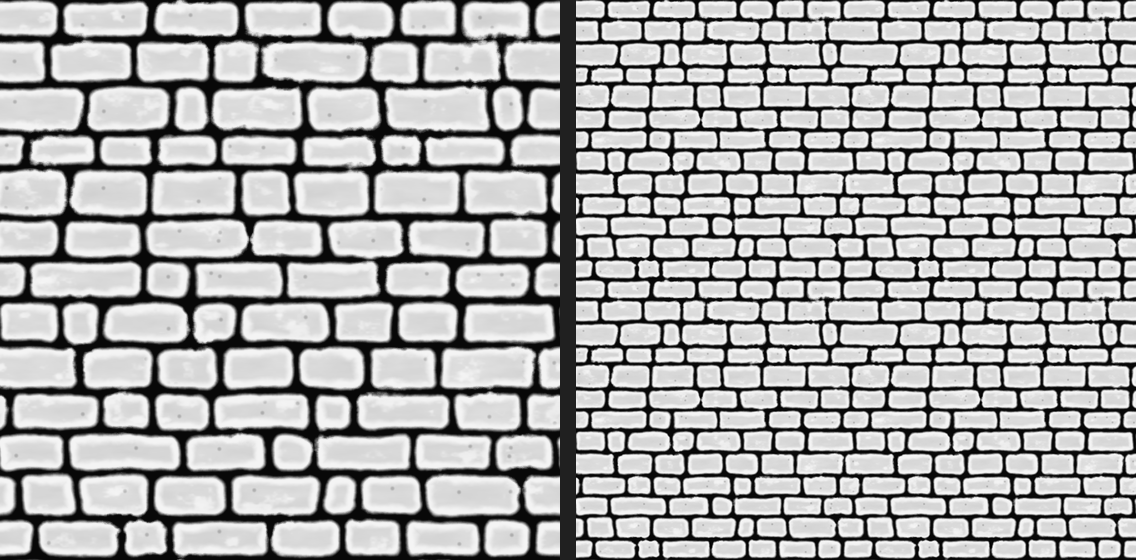
Left: one tile. Right: repeated 2 by 2.
Reproduce this texture map procedurally as a WebGL 2 fragment shader.

```glsl
#version 300 es
precision highp float;
// Seamless greyscale wall of worn, rounded stone blocks in thirteen uneven courses.

uniform vec2 u_resolution;
out vec4 fragColor;

const float COURSES = 13.0;
const float MORTAR = 0.03;
const float RIM = 0.955;
const float FACE = 0.85;

float hash(vec2 p) {
  return fract(sin(dot(p, vec2(127.1, 311.7))) * 43758.5453);
}

// Value noise that wraps after a whole number of cells
float wrapNoise(vec2 uv, vec2 cells, float seed) {
  vec2 p = uv * cells;
  vec2 i = floor(p);
  vec2 f = p - i;
  f = f * f * (3.0 - 2.0 * f);
  vec2 a = mod(i, cells) + seed;
  vec2 b = mod(i + 1.0, cells) + seed;
  return mix(mix(hash(a), hash(vec2(b.x, a.y)), f.x),
             mix(hash(vec2(a.x, b.y)), hash(b), f.x), f.y);
}

float wrapFbm(vec2 uv, vec2 cells, float seed) {
  float sum = 0.0;
  float weight = 0.53;
  for (int octave = 0; octave < 4; octave++) {
    sum += weight * wrapNoise(uv, cells, seed);
    cells *= 2.0;
    seed += 17.0;
    weight *= 0.5;
  }
  return sum;
}

// Position of a joint, shifted at random from its even spacing
float joint(float index, float count, float seed, float jitter) {
  return index + jitter * (hash(vec2(mod(index, count), seed)) - 0.5);
}

// Index, start and end of the uneven span that holds x
vec3 findSpan(float x, float count, float seed, float jitter) {
  float i = floor(x);
  if (x < joint(i, count, seed, jitter)) i -= 1.0;
  else if (x >= joint(i + 1.0, count, seed, jitter)) i += 1.0;
  return vec3(i, joint(i, count, seed, jitter), joint(i + 1.0, count, seed, jitter));
}

float roundedBox(vec2 p, vec2 halfSize, float radius) {
  vec2 q = abs(p) - halfSize + radius;
  return length(max(q, 0.0)) + min(max(q.x, q.y), 0.0) - radius;
}

// Signed distance to the block around uv
float blockDistance(vec2 uv) {
  vec3 course = findSpan(uv.y * COURSES, COURSES, 5.3, 0.24);
  float row = mod(course.x, COURSES);
  float count = 7.0 + step(0.62, hash(vec2(row, 8.7)));
  float x = (uv.x + hash(vec2(row, 2.1))) * count;
  vec3 span = findSpan(x, count, row + 31.0, 0.58);
  vec2 id = vec2(mod(span.x, count), row + 50.0);

  vec2 scale = vec2(count, COURSES);
  vec2 low = vec2(span.y, course.y) / scale;
  vec2 high = vec2(span.z, course.z) / scale;
  vec2 p = vec2(x, uv.y * COURSES) / scale - 0.5 * (low + high);
  vec2 tilt = vec2(hash(id + 3.0), hash(id + 7.0)) - 0.5;
  p += p.yx * tilt * vec2(0.1, 0.03);
  vec2 gap = 0.0054 + 0.0018 * vec2(hash(id + 11.0), hash(id + 13.0));
  vec2 halfSize = 0.5 * (high - low) - gap;
  float radius = mix(0.010, 0.021, hash(id + 19.0));
  return roundedBox(p, halfSize, min(radius, 0.8 * min(halfSize.x, halfSize.y)));
}

// Small scattered pits, one possible in each wrapped cell
float pits(vec2 uv, float cells) {
  vec2 p = uv * cells;
  vec2 id = mod(floor(p), cells);
  vec2 centre = 0.3 + 0.4 * vec2(hash(id + 61.0), hash(id + 67.0));
  float present = step(0.94, hash(id + 71.0));
  return present * (1.0 - smoothstep(0.05, 0.28, length(fract(p) - centre)));
}

void main() {
  vec2 uv = gl_FragCoord.xy / u_resolution;

  // Gently bent joints
  vec2 bend = vec2(wrapNoise(uv, vec2(22.0), 3.0), wrapNoise(uv, vec2(18.0), 41.0)) - 0.5;
  float dist = blockDistance(uv + bend * vec2(0.007, 0.006));

  // Chipped edges, with rougher patches
  float wear = smoothstep(0.55, 0.85, wrapNoise(uv, vec2(14.0), 23.0));
  float chips = wrapFbm(uv, vec2(56.0), 83.0) - 0.5;
  dist += chips * mix(0.0045, 0.015, wear);

  // Face: pale rim, greyer middle, streaks and blotches
  float mottle = wrapFbm(uv, vec2(24.0, 32.0), 101.0) - 0.5;
  float streaks = wrapFbm(uv, vec2(14.0, 52.0), 131.0) - 0.5;
  float inner = smoothstep(0.006, 0.019, -dist + mottle * 0.018);
  float face = mix(RIM, FACE, inner) + inner * (0.06 * streaks + 0.04 * mottle);
  face += 0.08 * inner * smoothstep(0.12, 0.3, mottle);
  face -= 0.16 * inner * pits(uv, 52.0);

  // Soft shading from block into mortar
  float soft = max(0.0045, 0.7 / u_resolution.y);
  float cover = 1.0 - smoothstep(-soft, soft, dist);
  float tone = mix(MORTAR, face, cover);
  fragColor = vec4(vec3(clamp(tone, 0.0, 1.0)), 1.0);
}
```
